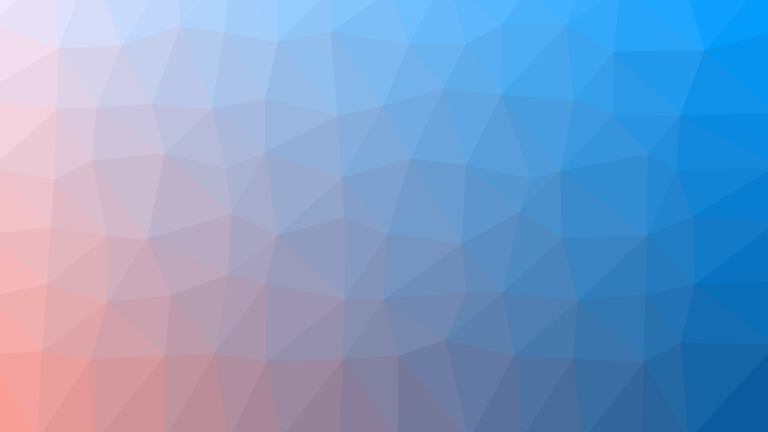
Give the GLSL for this background, as a Shadertoy shader.

```glsl
#define FRAME vec2(1.7778, 1.0)
#define CELL vec2(0.135, 0.1465)
#define ORIGIN vec2(0.109, 0.033)
#define JITTER vec2(0.082, 0.076)
#define LAST_COLUMN 12.0
#define BORDER 0.02
#define LAVENDER vec3(0.95, 0.91, 0.985)
#define AZURE vec3(0.0, 0.61, 1.0)
#define CORAL vec3(0.985, 0.61, 0.57)
#define NAVY vec3(0.02, 0.34, 0.60)

vec2 hash2(vec2 p) {
    vec3 q = fract(p.xyx * vec3(0.1031, 0.1030, 0.0973) + 0.37);
    q += dot(q, q.yzx + 33.33);
    return fract((q.xx + q.yz) * q.zy);
}

// Jittered lattice point; the outer ring is kept beyond the frame
vec2 meshVertex(vec2 id) {
    vec2 v = ORIGIN + id * CELL + (hash2(id) - 0.5) * JITTER;
    if (id.x < -0.5) v.x = min(v.x, -BORDER);
    if (id.x > LAST_COLUMN - 0.5) v.x = max(v.x, FRAME.x + BORDER);
    if (id.y < 0.5) v.y = min(v.y, -BORDER);
    return v;
}

// Blend of the four corner colours
vec3 gradient(vec2 p) {
    vec2 t = clamp(p / FRAME, 0.0, 1.0);
    return mix(mix(CORAL, NAVY, t.x), mix(LAVENDER, AZURE, t.x), t.y);
}

// Signed distance to the line a-b, positive on its left
float edgeDistance(vec2 p, vec2 a, vec2 b) {
    vec2 e = normalize(b - a);
    vec2 q = p - a;
    return e.x * q.y - e.y * q.x;
}

// Delaunay test: is d inside the circle through a, b, c?
bool inCircle(vec2 a, vec2 b, vec2 c, vec2 d) {
    a -= d;
    b -= d;
    c -= d;
    return determinant(mat3(vec3(a, dot(a, a)),
                            vec3(b, dot(b, b)),
                            vec3(c, dot(c, c)))) > 0.0;
}

// Flat facet colour, weighted by its smooth coverage
vec4 facet(vec2 p, vec2 a, vec2 b, vec2 c, float pixel) {
    float d = min(edgeDistance(p, a, b),
                  min(edgeDistance(p, b, c), edgeDistance(p, c, a)));
    float coverage = clamp(0.5 + d / pixel, 0.0, 1.0);
    return vec4(gradient((a + b + c) / 3.0), 1.0) * coverage;
}

void mainImage(out vec4 fragColor, in vec2 fragCoord) {
    vec2 p = fragCoord / iResolution.xy * FRAME;
    float pixel = 1.0 / iResolution.y;
    vec2 home = floor((p - ORIGIN) / CELL);
    vec4 sum = vec4(0.0);

    // Split each nearby quad along its Delaunay diagonal
    for (int y = -1; y <= 1; y++) {
        for (int x = -1; x <= 1; x++) {
            vec2 id = home + vec2(x, y);
            vec2 a = meshVertex(id);
            vec2 b = meshVertex(id + vec2(1.0, 0.0));
            vec2 c = meshVertex(id + vec2(1.0, 1.0));
            vec2 d = meshVertex(id + vec2(0.0, 1.0));
            if (inCircle(a, b, c, d)) {
                sum += facet(p, a, b, d, pixel) + facet(p, b, c, d, pixel);
            } else {
                sum += facet(p, a, b, c, pixel) + facet(p, a, c, d, pixel);
            }
        }
    }

    vec3 colour = sum.a > 0.001 ? sum.rgb / sum.a : gradient(p);
    fragColor = vec4(colour, 1.0);
}
```
